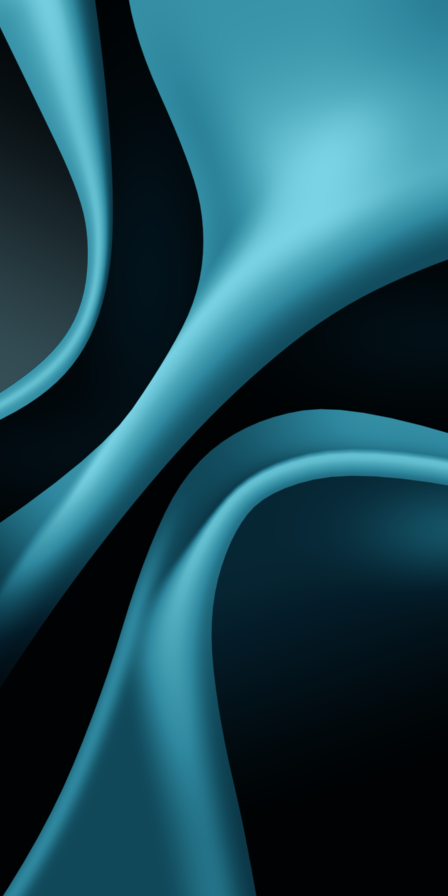
Reproduce this background procedurally as a Shadertoy shader.

```glsl
// Glossy teal ribbons folding over a black backdrop.
// Each fold is bounded by smooth spline edges; signed distances to those edges
// drive a tone value, which a black-to-cyan ramp turns into colour.

// Signed distance to a quadratic B-spline, positive on its left side
float edge(vec2 p, vec2 c[8]) {
    float best = 1e9, side = 1.0;
    vec2 a = 0.5 * (c[0] + c[1]);
    for (int i = 0; i < 6; i++) {
        vec2 start = 0.5 * (c[i] + c[i + 1]), end = 0.5 * (c[i + 1] + c[i + 2]);
        for (int j = 1; j <= 6; j++) {
            float t = float(j) / 6.0;
            vec2 b = mix(mix(start, c[i + 1], t), mix(c[i + 1], end, t), t);
            vec2 ab = b - a, ap = p - a;
            float d = length(ap - ab * clamp(dot(ap, ab) / dot(ab, ab), 0.0, 1.0));
            if (d < best) {
                best = d;
                side = ab.x * ap.y - ab.y * ap.x;
            }
            a = b;
        }
    }
    return side < 0.0 ? -best : best;
}

// Tone 0..5 to colour
vec3 ramp(float tone) {
    vec3 stops[6] = vec3[6](vec3(0.0, 0.008, 0.012), vec3(0.015, 0.11, 0.16),
        vec3(0.07, 0.30, 0.37), vec3(0.18, 0.53, 0.62),
        vec3(0.31, 0.67, 0.74), vec3(0.52, 0.87, 0.94));
    vec3 col = stops[0];
    for (int i = 1; i < 6; i++)
        col = mix(col, stops[i], clamp(tone - float(i - 1), 0.0, 1.0));
    return col;
}

float cover(float d) {
    float soft = 1.0 / iResolution.x;
    return smoothstep(-soft, soft, d);
}

float glow(vec2 p, vec2 centre, vec2 size) {
    vec2 q = (p - centre) / size;
    return exp(-dot(q, q));
}

void mainImage(out vec4 fragColor, in vec2 fragCoord) {
    vec2 p = fragCoord / iResolution.xy * vec2(1.0, 2.0);

    float hookOuter = edge(p, vec2[8](vec2(0.19, 2.16), vec2(0.234, 1.844), vec2(0.255, 1.57),
        vec2(0.247, 1.375), vec2(0.195, 1.22), vec2(0.094, 1.11), vec2(-0.08, 1.023), vec2(-0.23, 0.97)));
    float hookInner = edge(p, vec2[8](vec2(-0.08, 2.104), vec2(0.078, 1.779), vec2(0.172, 1.583),
        vec2(0.2, 1.466), vec2(0.188, 1.323), vec2(0.125, 1.214), vec2(-0.013, 1.11), vec2(-0.18, 1.03)));
    float sheetLeft = edge(p, vec2[8](vec2(0.271, 2.104), vec2(0.302, 1.909), vec2(0.409, 1.674),
        vec2(0.458, 1.518), vec2(0.448, 1.349), vec2(0.365, 1.188), vec2(0.224, 0.985), vec2(-0.26, 0.656)));
    float sheetLow = edge(p, vec2[8](vec2(1.172, 1.479), vec2(0.938, 1.401), vec2(0.742, 1.305),
        vec2(0.56, 1.161), vec2(0.378, 0.977), vec2(0.156, 0.698), vec2(-0.04, 0.406), vec2(-0.156, 0.177)));
    float archOuter = edge(p, vec2[8](vec2(-0.14, -0.22), vec2(0.099, 0.138), vec2(0.229, 0.451),
        vec2(0.318, 0.75), vec2(0.417, 0.958), vec2(0.573, 1.068), vec2(0.781, 1.1), vec2(1.25, 0.958)));
    float archInner = edge(p, vec2[8](vec2(0.612, -0.24), vec2(0.552, 0.125), vec2(0.49, 0.385),
        vec2(0.464, 0.62), vec2(0.51, 0.797), vec2(0.594, 0.906), vec2(0.807, 0.953), vec2(1.25, 0.87)));

    // Backdrop: dark band on the left, faint navy on the right
    float tone = 0.5 * glow(p, vec2(0.95, 1.25), vec2(0.3, 0.14));
    float band = 0.65 * glow(p, vec2(0.33, 1.38), vec2(0.16, 0.4)) + 0.4 * glow(p, vec2(0.1, 0.98), vec2(0.25, 0.12));
    vec3 col = ramp(mix(band, tone, cover(sheetLow)));

    // Broad sheet rolling into a diagonal tube
    float rise = -sheetLow / mix(0.12, 0.21, smoothstep(0.1, 0.6, p.x));
    float base = 3.3 + 1.6 * glow(p, vec2(0.8, 1.6), vec2(0.32, 0.22))
        - 1.0 * glow(vec2(sheetLeft, p.y), vec2(0.06, 1.55), vec2(0.08, 0.3))
        - 0.5 * smoothstep(0.7, 1.0, p.x) * smoothstep(1.6, 2.0, p.y);
    float tube = 2.0 + 2.8 * smoothstep(0.0, 1.0, rise) - 0.8 * smoothstep(0.7, 1.0, p.x) * rise;
    float blend = mix(0.15, 1.3, smoothstep(0.35, 0.9, p.x));
    tone = mix(tube, base, smoothstep(0.9, 1.0 + blend, rise));
    tone *= smoothstep(0.2, 1.2, p.x + p.y);
    col = mix(col, ramp(tone), cover(min(sheetLeft, -sheetLow)));

    // Grey pocket and hooked ribbon at the left
    vec3 pocket = mix(vec3(0.015, 0.035, 0.045), vec3(0.21, 0.31, 0.34),
        smoothstep(1.95, 1.1, p.y + 0.5 * p.x));
    col = mix(col, pocket, cover(-hookInner));
    float across = hookInner / max(hookInner - hookOuter, 0.001);
    tone = 3.3 + 1.1 * glow(vec2(across), vec2(0.45), vec2(0.35))
        - 1.7 * smoothstep(0.6, 1.0, across) * smoothstep(1.05, 1.4, p.y)
        + 0.5 * smoothstep(1.7, 2.0, p.y) * glow(vec2(across), vec2(0.62), vec2(0.25));
    col = mix(col, ramp(tone), cover(min(hookInner, -hookOuter)));

    // Arch: shaded body with a bright inner roll
    float rollWidth = mix(0.11, 0.055, smoothstep(0.5, 0.95, p.y));
    float roll = archInner / rollWidth;
    float body = mix(1.9, 3.2, smoothstep(0.4, 0.85, p.x) * smoothstep(0.6, 0.95, p.y))
        - 0.7 * exp(-max(archInner - rollWidth, 0.0) / 0.025) * smoothstep(0.6, 0.9, p.y)
        + 1.1 * glow(vec2(archOuter), vec2(-0.018), vec2(0.035)) * smoothstep(0.95, 0.6, p.y);
    float lit = (2.6 + 1.8 * smoothstep(0.0, 0.8, roll)) * mix(0.6, 1.0, smoothstep(0.1, 0.85, p.y));
    float melt = mix(0.9, 0.15, smoothstep(0.5, 0.9, p.y));
    tone = mix(lit, body, smoothstep(0.85, 1.0 + melt, roll));
    col = mix(col, ramp(tone), cover(-archOuter));

    // Dark hollow under the arch with a glow at its right
    tone = 1.2 * smoothstep(0.1, 0.75, p.y - 0.35 * (p.x - 0.5))
        + 1.0 * glow(p, vec2(1.02, 0.81), vec2(0.2, 0.1));
    col = mix(col, ramp(tone), cover(-archInner));

    fragColor = vec4(col, 1.0);
}
```
